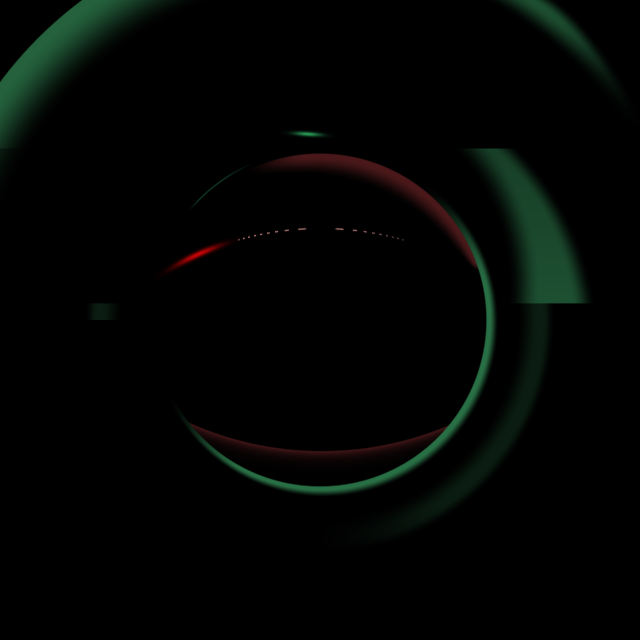
Write a WebGL 2 fragment shader that draws this background.

```glsl
#version 300 es
precision highp float;
// Dark eclipse: green and red crescents wrapped around a black disc.
// Each crescent is a soft radial band, shaped by angle masks and cut by
// two horizontal seams; a dashed arc and two small glints finish it.
uniform vec2 u_resolution;
out vec4 fragColor;

// Radial profile: rises from a to b, falls from c to d.
float band(float x, float a, float b, float c, float d) {
  return smoothstep(a, b, x) * (1.0 - smoothstep(c, d, x));
}

float glow(float x, float width) {
  x /= width;
  return exp(-x * x);
}

void main() {
  float unit = min(u_resolution.x, u_resolution.y);
  vec2 p = (gl_FragCoord.xy - 0.5 * u_resolution) / unit;
  float px = 1.0 / unit;
  float r = length(p);
  float angle = atan(p.y, p.x);
  vec3 green = vec3(0.14, 0.38, 0.235);
  vec3 darkRed = vec3(0.29, 0.095, 0.1);
  vec3 color = vec3(0.0);

  // Horizontal seams that cut the outer rings
  float aboveTop = smoothstep(-px, px, p.y - 0.268);
  float aboveMid = smoothstep(-px, px, p.y - 0.026);

  // Large outer ring: crisp on the left, soft and tapering on the right
  float left = band(r, 0.525, 0.612, 0.623 - px, 0.623 + px);
  left *= step(p.x, 0.0) * step(0.0, p.y) * mix(0.6, 1.0, aboveTop);
  float taper = smoothstep(0.56, 0.95, angle);
  float rim = 0.6 + 0.022 * taper;
  float right = band(r, 0.562, 0.598, rim - 0.022, rim);
  right *= step(0.0, p.x) * smoothstep(0.52, 0.95, angle);
  color += green * (left + 0.8 * right);

  // Broad block between the seams
  float t = clamp((p.y - 0.026) / 0.242, 0.0, 1.0);
  float block = band(r, 0.293 + 0.045 * t, 0.345 + 0.035 * t,
                     0.395 - 0.015 * t, 0.432 - 0.022 * t);
  block *= step(0.0, p.x) * aboveMid * (1.0 - aboveTop);
  color += green * block * mix(0.82, 0.65, t);

  // Faint crescent below the middle seam
  float faint = band(r, 0.308, 0.342, 0.348, 0.367);
  faint *= (1.0 - aboveMid) * smoothstep(-1.62, -0.85, angle);
  color += green * 0.3 * faint;

  // Bright rim hugging the black disc
  float disc = 0.26;
  float outside = smoothstep(-px, px, r - disc);
  float width = 0.0125 + 0.008 * cos(angle + 0.6);
  float rimGlow = 1.0 - smoothstep(0.25 * width, width, r - disc);
  rimGlow *= band(angle, -2.7, -2.0, 0.15, 0.95);
  color += green * 1.15 * outside * rimGlow;

  // Hairline on the upper left of the disc
  float hair = glow(r - 0.2665 + 0.006 * smoothstep(2.3, 1.9, angle) * 0.0, 0.0012);
  color += vec3(0.05, 0.22, 0.14) * hair * band(angle, 1.95, 2.2, 2.35, 2.46);

  // Upper red crescent, crisp outside and fading inward
  float arcPart = clamp((angle - 0.31) / 1.76, 0.0, 1.0);
  float depth = 0.002 + 0.037 * sqrt(sin(3.14159 * arcPart));
  float upper = smoothstep(disc - depth, disc - 0.1 * depth, r);
  upper *= (1.0 - outside) * band(angle, 0.29, 0.36, 1.65, 2.06);
  color += darkRed * upper;

  // Lower red crescent, crisp above and fading downward
  float bowl = length(p - vec2(0.003, 0.303)) - 0.508;
  float lower = smoothstep(-px, px, bowl) * (1.0 - outside) * step(p.y, 0.0);
  color += darkRed * lower * (0.9 * exp(-max(bowl, 0.0) * 130.0)
         + 0.06 * (1.0 - smoothstep(0.0, 0.04, bowl)));

  // Shallow arc carrying a red streak and dashes that shorten outward
  float x = p.x - 0.0013;
  float arc = length(vec2(x, p.y + 0.331)) - 0.474;
  arc += step(p.y, 0.0);
  float streak = glow(arc, 0.0045) * glow(x + 0.192, 0.034);
  color += vec3(0.78, 0.015, 0.02) * streak;
  float phase = abs(fract(x * x / 0.00195) - 0.46);
  float dash = 1.0 - smoothstep(0.12, 0.24, phase);
  dash *= glow(arc, 0.0013) * (1.0 - smoothstep(0.126, 0.134, abs(x)));
  float dim = mix(0.9, 0.45, smoothstep(0.03, 0.13, x));
  color += vec3(0.68, 0.46, 0.45) * dash * dim;

  // Small green glint above the disc
  vec2 glint = p - vec2(-0.019, 0.2905);
  glint.y += 0.06 * glint.x;
  color += vec3(0.16, 0.6, 0.34) * glow(glint.x, 0.021) * glow(glint.y, 0.0033);

  fragColor = vec4(color, 1.0);
}
```
